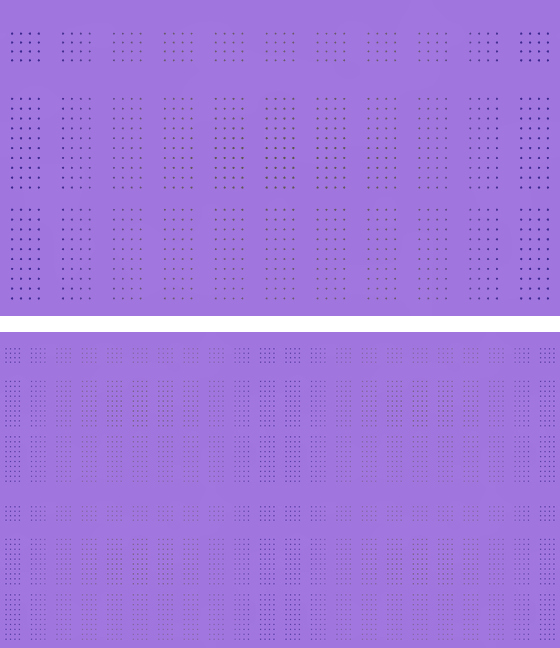
Top, the tile; bottom, the same tile 2 across and 2 down.
Give the GLSL for this pattern, as a WebGL 2 fragment shader.

```glsl
#version 300 es
precision highp float;

uniform vec2 u_resolution;
out vec4 fragColor;

const float TAU = 6.2831853;
const vec2 CANVAS = vec2(16.0 / 9.0, 1.0);
const float GROUPS = 11.0;

float hash(vec2 p) {
    return fract(sin(dot(p, vec2(127.1, 311.7))) * 43758.5453);
}

// Value noise whose lattice wraps after the given number of cells
float wrappedNoise(vec2 uv, vec2 cells) {
    vec2 p = uv * cells;
    vec2 i = floor(p);
    vec2 f = p - i;
    f = f * f * (3.0 - 2.0 * f);
    vec2 a = mod(i, cells);
    vec2 b = mod(i + 1.0, cells);
    return mix(mix(hash(a), hash(vec2(b.x, a.y)), f.x),
               mix(hash(vec2(a.x, b.y)), hash(b), f.x), f.y);
}

// Ink colour and coverage of a block of rows; spacing is the dot pitch in x and y
vec4 dotBlock(vec2 uv, float firstRow, float rows, vec2 spacing) {
    vec2 p = uv * CANVAS;
    float group = floor(uv.x * GROUPS);
    float groupCentre = (group + 0.5) / GROUPS * CANVAS.x;

    // Nearest of four columns and of the rows in this block
    float column = clamp(floor((p.x - groupCentre) / spacing.x + 2.0), 0.0, 3.0);
    float row = clamp(floor((p.y - firstRow) / spacing.y + 0.5), 0.0, rows - 1.0);
    vec2 centre = vec2(groupCentre + (column - 1.5) * spacing.x, firstRow + row * spacing.y);
    vec2 offset = p - centre;

    // Dots are heavier at the sides and around the middle
    vec2 place = centre / CANVAS;
    float side = cos(TAU * place.x);
    float middle = exp(-22.0 * dot(place - 0.5, place - 0.5));
    float weight = max(smoothstep(0.35, 1.0, side), middle);

    // Slightly uneven round outline
    float seed = hash(vec2(group * 4.0 + column, row + firstRow * 50.0));
    float angle = atan(offset.y, offset.x + 1e-6);
    float radius = mix(0.0028, 0.0035, weight) * (0.96 + 0.08 * seed);
    radius *= 1.0 + 0.08 * sin(3.0 * angle + TAU * seed);

    float pixel = 1.0 / u_resolution.y;
    float cover = clamp((radius - length(offset)) / pixel + 0.5, 0.0, 1.0);
    vec3 olive = vec3(0.35, 0.33, 0.29);
    vec3 navy = vec3(0.23, 0.15, 0.56);
    vec3 ink = mix(olive, navy, smoothstep(-0.3, 0.97, side));
    return vec4(ink, cover * mix(0.8, 1.0, weight));
}

void main() {
    vec2 uv = gl_FragCoord.xy / u_resolution;

    // Lilac ground with very faint mottling
    vec3 color = vec3(0.63, 0.46, 0.87);
    color += 0.006 * (wrappedNoise(uv, vec2(16.0, 9.0)) - 0.5);

    // Two tall blocks of ten rows, then a short one of four
    for (int i = 0; i < 3; i++) {
        bool isShort = i == 2;
        float firstRow = isShort ? 0.809 : 0.0555 + 0.351 * float(i);
        float rows = isShort ? 4.0 : 10.0;
        vec2 spacing = vec2(0.0282, isShort ? 0.0282 : 0.0312);
        vec4 dots = dotBlock(uv, firstRow, rows, spacing);
        color = mix(color, dots.rgb, dots.a);
    }

    fragColor = vec4(color, 1.0);
}
```
